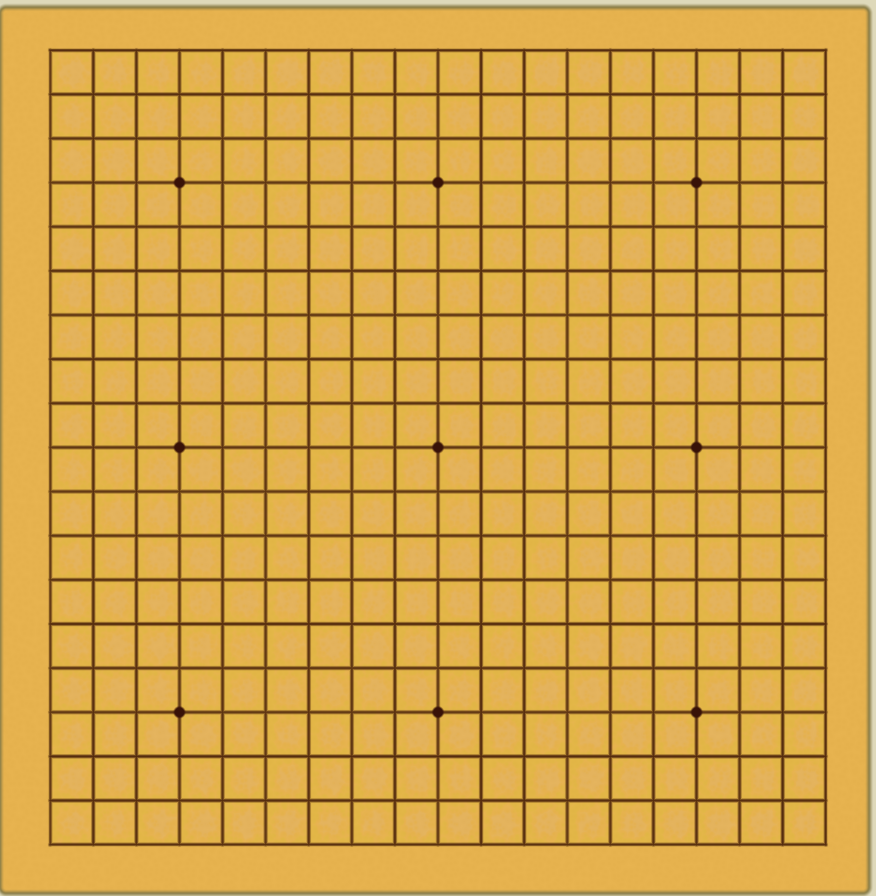
Reproduce this pattern procedurally as a WebGL 2 fragment shader.

```glsl
#version 300 es
precision highp float;

uniform vec2 u_resolution;
out vec4 fragColor;

const vec2 CANVAS = vec2(0.9766, 1.0);
const vec2 BOARD_LOW = vec2(0.001, 0.004);
const vec2 BOARD_HIGH = vec2(0.968, 0.991);
const vec2 GRID_LOW = vec2(0.0560, 0.0573);
const vec2 GRID_HIGH = vec2(0.9206, 0.9440);
const float CELLS = 18.0;

const vec3 WOOD = vec3(0.902, 0.698, 0.306);
const vec3 YELLOW_WOOD = vec3(0.885, 0.718, 0.270);
const vec3 PALE_WOOD = vec3(0.886, 0.702, 0.395);
const vec3 LINE_INK = vec3(0.33, 0.17, 0.055);
const vec3 STAR_INK = vec3(0.22, 0.07, 0.03);
const vec3 BACKDROP = vec3(0.87, 0.85, 0.73);
const vec3 SHADOW = vec3(0.53, 0.48, 0.27);

vec2 hash2(vec2 p) {
    vec2 k = vec2(dot(p, vec2(127.1, 311.7)), dot(p, vec2(269.5, 183.3)));
    return fract(sin(k) * 43758.5);
}

// Distance to the nearest scattered feature point
float cellular(vec2 p) {
    vec2 tile = floor(p);
    float nearest = 2.0;
    for (int y = -1; y <= 1; y++) {
        for (int x = -1; x <= 1; x++) {
            vec2 neighbour = tile + vec2(x, y);
            nearest = min(nearest, distance(p, neighbour + hash2(neighbour)));
        }
    }
    return nearest;
}

float boxDistance(vec2 p, vec2 low, vec2 high, float radius) {
    vec2 q = abs(p - 0.5 * (low + high)) - 0.5 * (high - low) + radius;
    return length(max(q, 0.0)) + min(max(q.x, q.y), 0.0) - radius;
}

float coverage(float d, float softness) {
    return 1.0 - smoothstep(-softness, softness, d);
}

// Faint mottling of the wood, strongest inside the cells
vec3 woodColor(vec2 p, vec2 grid, float inside) {
    float speckle = cellular(p * 150.0) - 0.45;
    float stripes = sin(p.x * 390.0 + 0.7 * sin(p.y * 31.0));
    float drift = sin(p.x * 23.0 + 2.0 * sin(p.y * 17.0)) * sin(p.y * 29.0);
    vec2 local = fract(grid) - vec2(0.56, 0.48);
    float middle = 1.0 - smoothstep(0.12, 0.52, length(local));
    float tone = middle - 0.45 + 0.7 * speckle + 0.13 * stripes + 0.12 * drift;
    vec3 mottled = mix(WOOD, YELLOW_WOOD, smoothstep(0.0, 0.5, -tone));
    mottled = mix(mottled, PALE_WOOD, 0.8 * smoothstep(0.0, 0.55, tone));
    return mix(WOOD, mottled, 0.8 * inside) + 0.012 * speckle;
}

// Ruled lines with slight differences in strength
float lineCoverage(vec2 offset, vec2 index, float halfWidth, float softness) {
    vec2 strength = vec2(hash2(vec2(index.x, 3.0)).x, hash2(vec2(index.y, 8.0)).y);
    strength = mix(vec2(0.88), vec2(1.0), strength);
    float vertical = coverage(offset.x - halfWidth, softness) * strength.x;
    float horizontal = coverage(offset.y - halfWidth, softness) * strength.y;
    return max(vertical, horizontal);
}

void main() {
    vec2 p = gl_FragCoord.xy / u_resolution * CANVAS;
    float pixel = 1.0 / min(u_resolution.x, u_resolution.y);
    float softness = max(0.0016, 0.75 * pixel);
    float halfWidth = 0.00175;

    vec2 cell = (GRID_HIGH - GRID_LOW) / CELLS;
    vec2 grid = (p - GRID_LOW) / cell;
    vec2 index = clamp(round(grid), 0.0, CELLS);
    vec2 offset = abs(grid - index) * cell;
    float gridBox = boxDistance(p, GRID_LOW - halfWidth, GRID_HIGH + halfWidth, 0.0);
    float inside = coverage(gridBox, softness);

    // Backdrop and the soft shadow around the board
    float edge = boxDistance(p, BOARD_LOW, BOARD_HIGH, 0.006);
    vec3 color = mix(BACKDROP, SHADOW, 1.0 - smoothstep(0.0, 0.006, edge));

    // Board face with a darkened rim
    vec3 face = woodColor(p, grid, inside);
    face = mix(face, SHADOW, 0.5 * smoothstep(-0.004, 0.0, edge));
    color = mix(color, face, coverage(edge, softness));

    // Grid lines
    float ink = lineCoverage(offset, index, halfWidth, softness) * inside;
    color = mix(color, LINE_INK, ink);

    // Star points on every sixth crossing, starting from the fourth
    vec2 starStep = abs(mod(index, 6.0) - 3.0);
    float isStar = 1.0 - step(0.5, max(starStep.x, starStep.y));
    color = mix(color, STAR_INK, isStar * coverage(length(offset) - 0.0061, softness));

    fragColor = vec4(color, 1.0);
}
```
